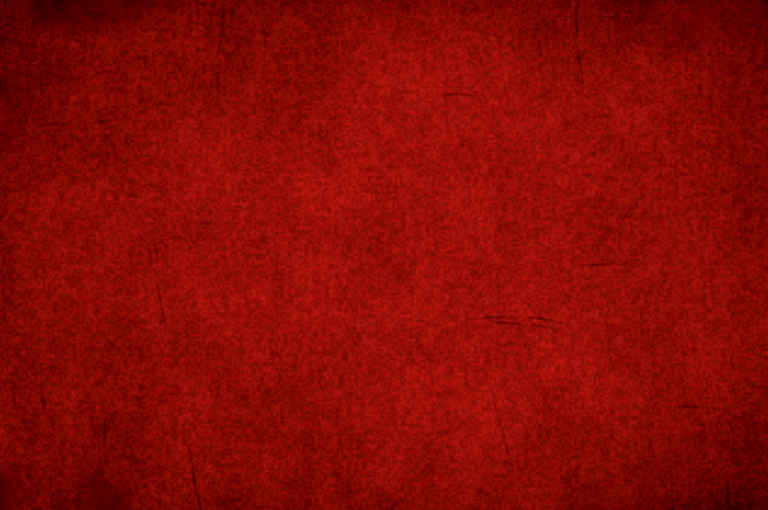
Write a WebGL 1 fragment shader that draws this texture.

```glsl
precision highp float;

uniform vec2 u_resolution;

const float SCRATCH_COUNT = 44.0;
const float QUARTER_TURN = 1.5708;

float hash(vec2 cell) {
  vec3 h = fract(vec3(cell.xyx) * 0.1031);
  h += dot(h, h.yzx + 33.33);
  return fract((h.x + h.y) * h.z);
}

// Smooth value noise, 0 to 1
float noise(vec2 p) {
  vec2 cell = floor(p);
  vec2 f = fract(p);
  f = f * f * (3.0 - 2.0 * f);
  float low = mix(hash(cell), hash(cell + vec2(1.0, 0.0)), f.x);
  float high = mix(hash(cell + vec2(0.0, 1.0)), hash(cell + 1.0), f.x);
  return mix(low, high, f.y);
}

float fbm(vec2 p) {
  float sum = 0.0;
  float weight = 0.5;
  for (int i = 0; i < 5; i++) {
    sum += weight * noise(p);
    p = mat2(1.6, 1.2, -1.2, 1.6) * p + 17.3;
    weight *= 0.5;
  }
  return sum;
}

// Fine grain with a faint woven direction, centred on zero
float grain(vec2 p) {
  float fine = noise(p * 210.0) - 0.5;
  float coarse = noise(p * 105.0 + 41.0) - 0.5;
  float upright = noise(p * vec2(150.0, 26.0) + 83.0) - 0.5;
  float level = noise(p * vec2(26.0, 150.0) + 127.0) - 0.5;
  return fine + 0.55 * coarse + 0.28 * upright + 0.22 * level;
}

// Tapered, slightly arched line through centre
float scratch(vec2 p, vec2 centre, float angle, float reach, float bend, float width) {
  vec2 d = p - centre;
  float c = cos(angle);
  float s = sin(angle);
  vec2 local = vec2(c * d.x + s * d.y, c * d.y - s * d.x);
  float t = local.x / reach;
  float offset = abs(local.y + bend * reach * t * t);
  return (1.0 - smoothstep(0.0, width, offset)) * (1.0 - smoothstep(0.4, 1.0, abs(t)));
}

// Alternating level and upright scratches
float scratches(vec2 p, float aspect, float pixel) {
  vec2 wobbled = p + 0.007 * (vec2(noise(p * 19.0), noise(p * 19.0 + 57.0)) - 0.5);
  float total = 0.0;
  for (float i = 0.0; i < SCRATCH_COUNT; i++) {
    float upright = mod(i, 2.0);
    vec2 centre = vec2(hash(vec2(i, 3.0)) * aspect, hash(vec2(i, 11.0)));
    float turn = hash(vec2(i, 19.0));
    float angle = mix((turn - 0.5) * 0.3, QUARTER_TURN + (turn - 0.3) * 0.4, upright);
    float size = hash(vec2(i, 29.0));
    float reach = mix(0.04, 0.19, size * size);
    float bend = mix(0.13, 0.04, upright) * hash(vec2(i, 37.0));
    float depth = mix(0.2, 1.0, pow(hash(vec2(i, 43.0)), 2.0));
    float width = max(mix(0.003, 0.0055, depth), 1.1 * pixel);
    total += depth * scratch(wobbled, centre, angle, reach, bend, width);
  }
  float broken = smoothstep(0.25, 0.65, noise(p * 34.0 + 9.0));
  return min(total, 1.2) * mix(0.25, 1.0, broken);
}

// Deep maroon to bright red, driven by the red level
vec3 redRamp(float level) {
  float green = 0.25 * max(level - 0.37, 0.0);
  float warm = max(level - 0.38, 0.0);
  return vec3(level, green, 0.6 * warm * warm);
}

void main() {
  vec2 uv = gl_FragCoord.xy / u_resolution;
  vec2 p = gl_FragCoord.xy / u_resolution.y;
  float aspect = u_resolution.x / u_resolution.y;

  // Darkening toward the borders, with uneven edges
  float clouds = fbm(p * 3.5 + 5.0) - 0.48;
  vec2 border = pow(abs(uv * 2.0 - 1.0), vec2(3.0));
  float shade = border.x + border.y;
  float level = 0.605 - 0.155 * shade * (1.0 - 0.6 * clouds);

  // Worn patches and upright stains
  float patches = fbm(p * 13.0 + 31.0) - 0.48;
  float stains = fbm(p * vec2(22.0, 5.0) + 67.0) - 0.48;
  level += 0.13 * clouds + 0.11 * patches;
  level += 0.09 * stains * (0.4 + 0.6 * smoothstep(0.7, 0.1, uv.y));

  // Surface grain and grime gathered at the corners
  float speckle = grain(p);
  level += 0.155 * speckle;
  float grime = smoothstep(0.5, 0.72, fbm(p * 9.0 + 101.0) + 0.14 * speckle);
  level -= 0.14 * grime * smoothstep(0.6, 1.6, shade);

  level -= 0.19 * scratches(p, aspect, 1.0 / u_resolution.y);

  gl_FragColor = vec4(redRamp(clamp(level, 0.06, 0.72)), 1.0);
}
```
